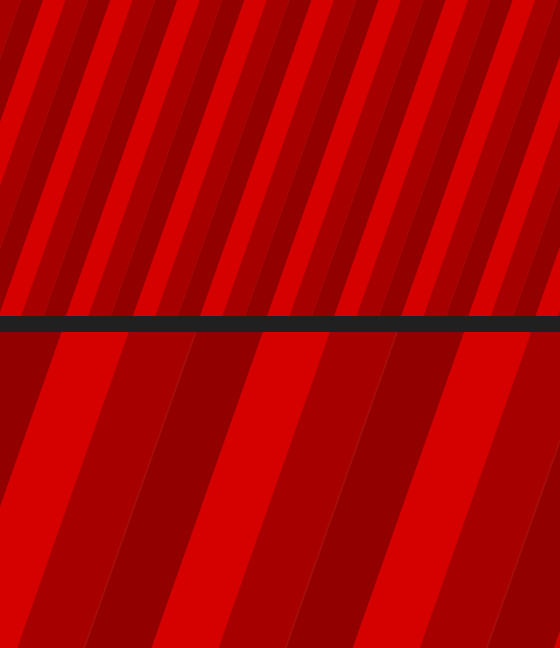
Top, the full canvas; bottom, a detail of the centre.
Write a Shadertoy shader that draws this pattern.

```glsl
// Slanted stripes in three reds: bright, middle and dark, all of equal width.
// A sheared coordinate is repeated with fract, and the bands are blended
// at their edges over one pixel, with a faint seam between middle and dark.

const float PERIOD = 0.2123;   // horizontal repeat, in canvas heights
const float SLANT = 0.3526;    // sideways run per unit of height
const float SHIFT = 0.004;     // offset of the first bright band
const float SEAM_WIDTH = 0.0010; // half width, in canvas heights
const float SEAM_GLOW = 0.18;
const vec3 BRIGHT = vec3(0.835, 0.0, 0.0);
const vec3 MIDDLE = vec3(0.65, 0.0, 0.0);
const vec3 DARK = vec3(0.575, 0.0, 0.0);
const vec3 SEAM = vec3(0.75, 0.30, 0.22);

// Step at an edge, softened over the given width
float softStep(float edge, float t, float width) {
    return clamp((t - edge) / width + 0.5, 0.0, 1.0);
}

// Colour at t, where each band spans one unit of a cycle of three
vec3 stripes(float t, float width) {
    vec3 colour = mix(DARK, BRIGHT, softStep(0.0, t, width));
    colour = mix(colour, MIDDLE, softStep(1.0, t, width));
    colour = mix(colour, DARK, softStep(2.0, t, width));
    return mix(colour, BRIGHT, softStep(3.0, t, width));
}

void mainImage(out vec4 fragColor, in vec2 fragCoord) {
    vec2 p = fragCoord / iResolution.y;

    // Shear, then repeat
    float across = (p.x - SLANT * p.y + SHIFT) / PERIOD;
    float t = 3.0 * fract(across);
    float pixel = 3.0 / (PERIOD * iResolution.y);
    vec3 colour = stripes(t, pixel);

    // Hairline seam between middle and dark
    float seamWidth = 3.0 * SEAM_WIDTH / PERIOD;
    float seam = 1.0 - softStep(seamWidth, abs(t - 2.0), pixel);
    colour = mix(colour, SEAM, SEAM_GLOW * seam);

    fragColor = vec4(colour, 1.0);
}
```
